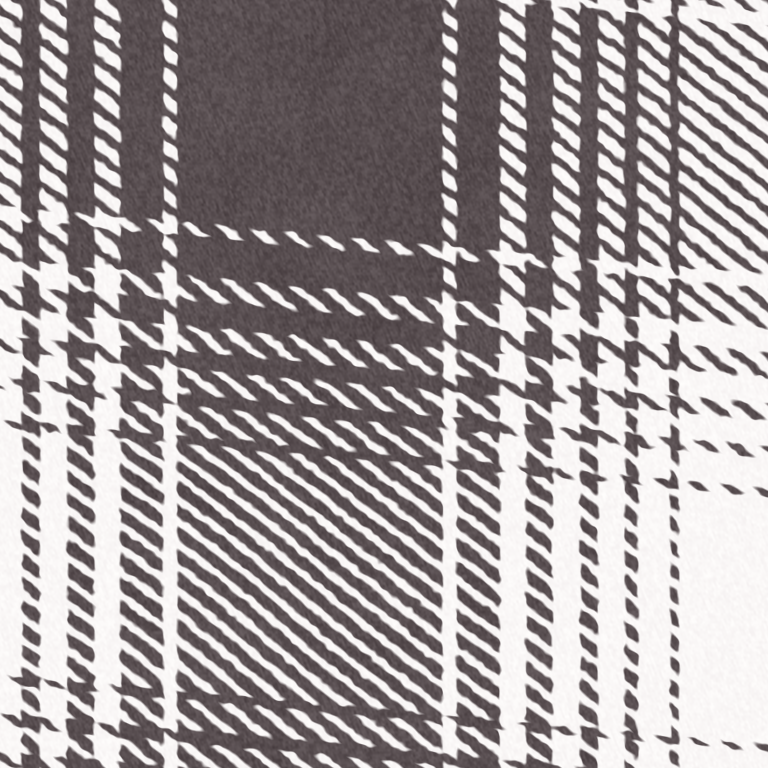
Write a Shadertoy shader that draws this pattern.

```glsl
// Brushed two-tone tartan: dark and pale stripes crossing through a diagonal twill.

float hash(vec2 p) {
    vec3 q = fract(p.xyx * 0.1031);
    q += dot(q, q.yzx + 33.33);
    return fract((q.x + q.y) * q.z);
}

float noise(vec2 p) {
    vec2 i = floor(p), f = fract(p);
    f = f * f * (3.0 - 2.0 * f);
    return mix(mix(hash(i), hash(i + vec2(1, 0)), f.x),
               mix(hash(i + vec2(0, 1)), hash(i + vec2(1, 1)), f.x), f.y);
}

// Mirrored stripe sequence around a wide dark band: 0 is dark yarn, 1 is pale yarn.
float sett(float t, float soft) {
    const float edges[11] = float[11](0.173, 0.191, 0.247, 0.281, 0.316, 0.352,
                                      0.375, 0.410, 0.427, 0.469, 0.480);
    float d = abs(mod(t + 0.652, 1.304) - 0.652);
    float pale = 0.0, direction = 1.0;
    for (int i = 0; i < 11; i++) {
        pale += direction * smoothstep(-soft, soft, d - edges[i]);
        direction = -direction;
    }
    return pale;
}

void mainImage(out vec4 fragColor, in vec2 fragCoord) {
    vec2 p = fragCoord / iResolution.y;
    float soft = max(0.004, 1.0 / iResolution.y);

    // Slightly uneven cloth; the weft sags toward the right
    vec2 wobble = vec2(noise(p * 110.0), noise(p * 110.0 + 57.0)) - 0.5;
    vec2 q = p + 0.004 * wobble;
    float warp = sett(q.x - 0.4036, soft);
    float weft = sett(1.065 * (q.y - 0.858 + 0.09 * (q.x - 0.4036)), soft);

    // Diagonal twill decides which yarn lies on top
    float twill = 25.5 * q.x + 32.7 * q.y - 32.32 + 0.5 * (noise(p * 4.0) - 0.5);
    float fromRib = abs(fract(twill + 0.5) - 0.5);
    float warpOnTop = smoothstep(-42.0 * soft, 42.0 * soft, fromRib - 0.2);
    float pale = smoothstep(0.15, 0.85, mix(weft, warp, warpOnTop));

    // Fine slanted fibres and blotchy dye
    vec2 fibre = vec2(p.x + 0.4 * p.y, p.y - 0.3 * p.x);
    float grain = 0.6 * noise(fibre * vec2(330.0, 150.0)) + 0.4 * noise(p * 300.0 + 19.0);
    float dye = grain + 0.25 * (noise(p * 14.0) - 0.5);
    vec3 dark = mix(vec3(0.28, 0.24, 0.25), vec3(0.41, 0.37, 0.38), dye);
    vec3 light = mix(vec3(0.96, 0.945, 0.945), vec3(1.0, 0.995, 0.99), grain);

    fragColor = vec4(mix(dark, light, pale), 1.0);
}
```
